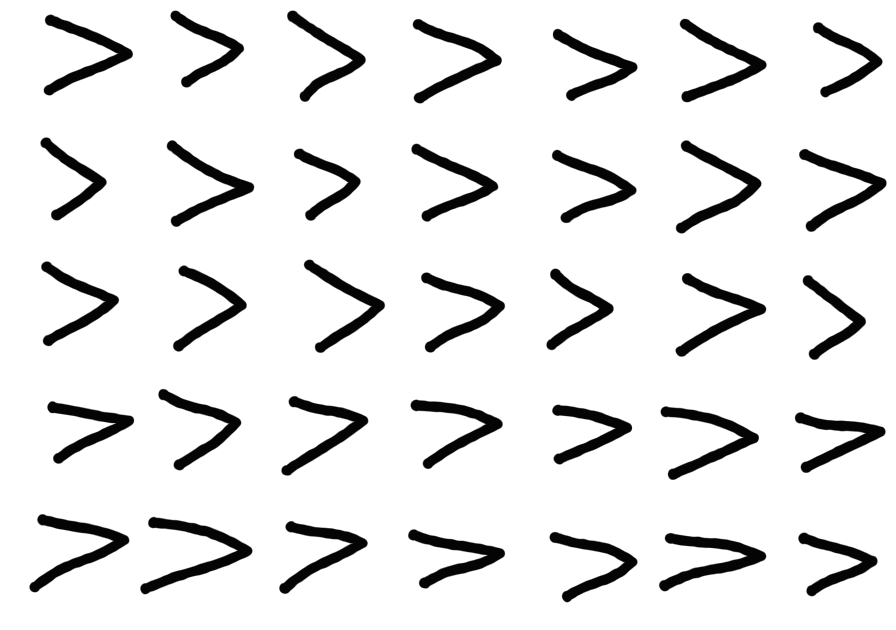
This pattern is drawn by a WebGL 2 fragment shader. Its source:

```glsl
#version 300 es
precision highp float;

uniform vec2 u_resolution;
out vec4 fragColor;

const vec3 PAPER = vec3(1.0);
const vec3 INK = vec3(0.015);
const vec2 GRID = vec2(7.0, 5.0);           // repeats across and down
const vec2 FIRST_CENTER = vec2(0.131, 0.108); // lengths are in canvas heights
const vec2 PITCH = vec2(0.201, 0.2);
const vec2 JITTER = vec2(0.015, 0.008);
const float ROW_SLOPE = -0.0033;
const float PEN_RADIUS = 0.0079;
const float PEN_WOBBLE = 0.0007;
const float END_SWELL = 0.0008;
const float BOW = 0.007;
const float WAVE = 0.0035;
const float PI = 3.14159265;
const int SEGMENTS = 9;

float hash(vec2 p) {
    return fract(sin(dot(p, vec2(127.1, 311.7))) * 43758.5453);
}

// Random value from -1 to 1, one per cell and trait
float vary(vec2 cell, float trait) {
    return 2.0 * hash(cell + trait * vec2(17.3, 5.9)) - 1.0;
}

float noise(vec2 p) {
    vec2 i = floor(p), f = fract(p);
    f = f * f * (3.0 - 2.0 * f);
    return mix(mix(hash(i), hash(i + vec2(1, 0)), f.x),
               mix(hash(i + vec2(0, 1)), hash(i + vec2(1, 1)), f.x), f.y);
}

float capsule(vec2 p, vec2 a, vec2 b, float radius) {
    vec2 pa = p - a, ba = b - a;
    float t = clamp(dot(pa, ba) / dot(ba, ba), 0.0, 1.0);
    return length(pa - ba * t) - radius;
}

// Hand-drawn arm from its free end to the tip
float arm(vec2 p, vec2 start, vec2 tip, float bow, float wave) {
    vec2 along = tip - start;
    vec2 normal = normalize(vec2(-along.y, along.x));
    vec2 previous = start;
    float d = length(p - start) - PEN_RADIUS - END_SWELL;
    for (int i = 1; i <= SEGMENTS; i++) {
        float t = float(i) / float(SEGMENTS);
        float offset = bow * sin(PI * t) + wave * sin(2.0 * PI * t);
        vec2 next = start + along * t + normal * offset;
        d = min(d, capsule(p, previous, next, PEN_RADIUS));
        previous = next;
    }
    return d;
}

// One chevron; the two bottom rows are wider and flatter
float chevron(vec2 p, vec2 cell) {
    float flatRow = 1.0 - step(1.5, cell.y);
    float width = mix(0.104, 0.128, flatRow) + 0.021 * vary(cell, 1.0);
    float height = mix(0.111, 0.093, flatRow) + 0.02 * vary(cell, 2.0);
    float tipLevel = mix(0.53, 0.65, flatRow) + 0.09 * vary(cell, 3.0);
    float inset = 0.006 + 0.02 * vary(cell, 4.0);

    vec2 center = FIRST_CENTER + cell * PITCH;
    center.y += ROW_SLOPE * (cell.x - 0.5 * (GRID.x - 1.0));
    center += JITTER * vec2(vary(cell, 5.0), vary(cell, 6.0));
    p -= center;

    vec2 top = vec2(-0.5 * width, 0.5 * height);
    vec2 tip = vec2(0.5 * width, height * (tipLevel - 0.5));
    vec2 bottom = vec2(-0.5 * width + inset, -0.5 * height);

    float upperBow = BOW * (vary(cell, 7.0) + mix(-0.15, 0.5, flatRow));
    float lowerBow = 0.7 * BOW * vary(cell, 8.0);
    float upperWave = -WAVE * (0.4 + 0.5 * vary(cell, 9.0));
    float lowerWave = WAVE * (0.6 + 0.6 * vary(cell, 10.0));
    return min(arm(p, top, tip, upperBow, upperWave),
               arm(p, bottom, tip, lowerBow, lowerWave));
}

void main() {
    vec2 p = gl_FragCoord.xy / u_resolution.y;
    vec2 home = floor((p - FIRST_CENTER) / PITCH + 0.5);

    // Neighbours may reach into this cell
    float d = 1.0;
    for (int y = -1; y <= 1; y++) {
        for (int x = -1; x <= 1; x++) {
            vec2 cell = home + vec2(x, y);
            bool inside = all(greaterThanEqual(cell, vec2(0.0)))
                       && all(lessThan(cell, GRID));
            if (inside) d = min(d, chevron(p, cell));
        }
    }

    // Uneven pen edge
    d += PEN_WOBBLE * (2.0 * noise(p * 110.0) - 1.0);

    float edge = 0.85 / u_resolution.y;
    float ink = 1.0 - smoothstep(-edge, edge, d);
    fragColor = vec4(mix(PAPER, INK, ink), 1.0);
}
```
